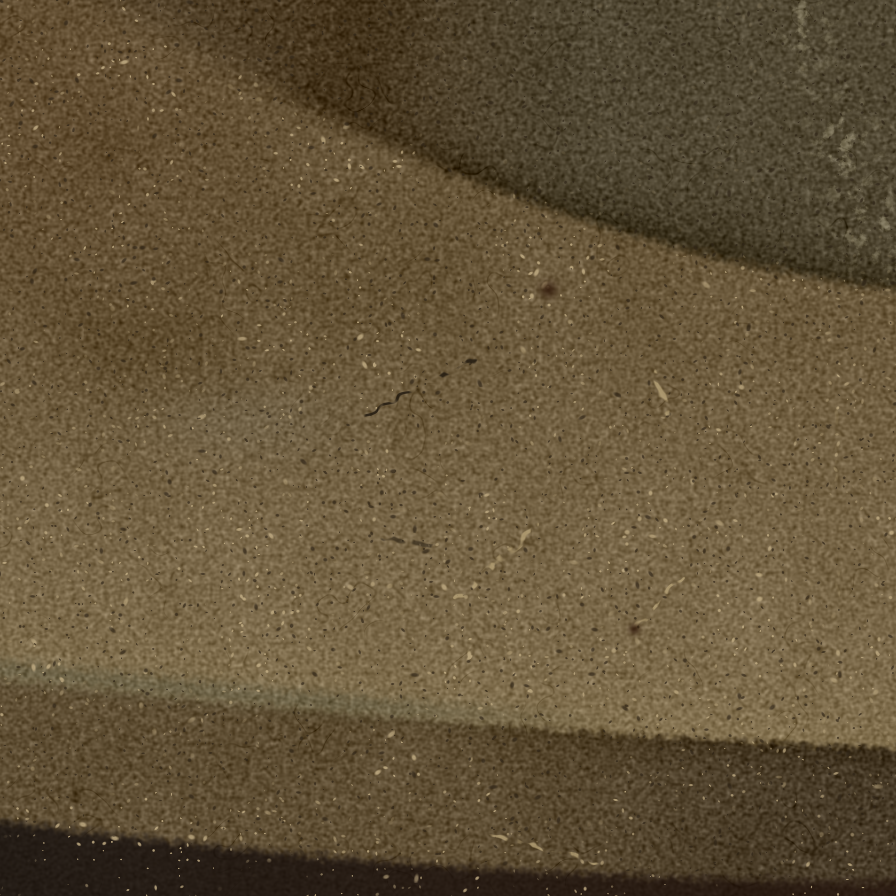
Reproduce this texture procedurally as a WebGL 1 fragment shader.

```glsl
precision highp float;
// Aged painted plaster: a shaded curved recess above a warm wall and a ledge.
// Quadratic edge curves divide the tones; gradient noise adds mottling and
// grain, while jittered cells scatter chips, pits and short flakes.
uniform vec2 u_resolution;

vec2 hash2(vec2 p) {
  vec3 q = fract(p.xyx * vec3(0.1031, 0.1030, 0.0973));
  q += dot(q, q.yzx + 33.33);
  return fract((q.xx + q.yz) * q.zy);
}

float corner(vec2 i, vec2 f, vec2 o) { return dot(hash2(i + o) * 2.0 - 1.0, f - o); }

float gradNoise(vec2 p) {
  vec2 i = floor(p), f = fract(p), e = vec2(1.0, 0.0);
  vec2 u = f * f * f * (f * (f * 6.0 - 15.0) + 10.0);
  return mix(mix(corner(i, f, e.yy), corner(i, f, e.xy), u.x),
    mix(corner(i, f, e.yx), corner(i, f, e.xx), u.x), u.y);
}

float fbm(vec2 p) {
  float sum = 0.0, amp = 0.6;
  for (int i = 0; i < 4; i++) {
    sum += amp * gradNoise(p);
    p = p * 2.03 + 17.3;
    amp *= 0.55;
  }
  return sum;
}

float curve(float x, vec3 k) { return k.x + x * (k.y + x * k.z); }

float blob(vec2 p, vec2 center, vec2 radius) {
  vec2 d = (p - center) / radius;
  return exp(-dot(d, d));
}

// Thin stroke with a wandering path and broken coverage.
float crack(vec2 p, vec2 a, vec2 b, float width) {
  vec2 q = p + 0.009 * vec2(gradNoise(p * 60.0), gradNoise(p * 60.0 + 31.0));
  vec2 pa = q - a, ba = b - a;
  float d = length(pa - ba * clamp(dot(pa, ba) / dot(ba, ba), 0.0, 1.0));
  return (1.0 - smoothstep(width * 0.4, width * 1.5, d)) * smoothstep(-0.05, 0.2, gradNoise(p * 85.0 + 9.0));
}

// One jittered, tilted fleck per cell; only a share of the cells is filled.
float flecks(vec2 p, float cells, float share, float seed) {
  vec2 g = p * cells, id = floor(g);
  vec2 h = hash2(id + seed), k = hash2(id + seed + 57.0);
  vec2 d = fract(g) - 0.28 - 0.44 * h;
  float t = k.x * 3.1416, size = mix(0.08, 0.19, k.y * k.y);
  d = vec2((d.x * cos(t) + d.y * sin(t)) * mix(0.45, 1.0, h.y), d.y * cos(t) - d.x * sin(t));
  return (1.0 - smoothstep(size * 0.4, size * 1.4, length(d))) * step(fract(h.x * 7.3 + k.y * 3.1), share);
}

vec3 wallTone(vec2 p, float above) {
  vec3 c = mix(vec3(0.47, 0.40, 0.28), vec3(0.41, 0.34, 0.225), smoothstep(0.3, 0.8, p.y));
  c = mix(c, vec3(0.37, 0.285, 0.175), 0.65 * blob(p, vec2(0.06, 0.88), vec2(0.26, 0.24)));
  c += vec3(0.05, 0.05, 0.035) * exp(-max(above, 0.0) * 14.0);
  c -= 0.05 * blob(p, vec2(0.17, 0.61), vec2(0.10, 0.07)) + 0.03 * blob(p, vec2(0.40, 0.65), vec2(0.08));
  return c + vec3(0.01, 0.02, 0.03) * blob(p, vec2(0.28, 0.53), vec2(0.10, 0.04));
}

vec3 recessTone(vec2 p, float above) {
  vec3 c = mix(vec3(0.32, 0.255, 0.16), vec3(0.315, 0.28, 0.20), smoothstep(0.35, 0.68, p.x));
  c -= 0.05 * blob(p, vec2(0.40, 0.98), vec2(0.10, 0.12));
  return c - 0.13 * exp(-max(above, 0.0) * 38.0) * smoothstep(0.18, 0.6, p.x);
}

void main() {
  vec2 p = gl_FragCoord.xy / u_resolution;
  float px = 1.0 / u_resolution.y;
  float rough = 0.005 * gradNoise(p * 65.0) + 0.008 * gradNoise(p * 150.0);

  // Signed heights over the three sweeping edges.
  float recess = p.y - curve(p.x, vec3(1.085, -0.693, 0.285)) + rough;
  float ledge = p.y - curve(p.x, vec3(0.243, -0.115, 0.037)) + rough;
  float base = p.y - curve(p.x, vec3(0.085, -0.135, 0.067)) + rough;

  // Main surfaces.
  float soft = mix(0.045, 0.010, smoothstep(0.1, 0.55, p.x));
  vec3 color = mix(wallTone(p, ledge), recessTone(p, recess), smoothstep(-soft, soft, recess));
  vec3 face = mix(vec3(0.375, 0.31, 0.205), vec3(0.28, 0.23, 0.155), smoothstep(0.45, 1.0, p.x));
  face -= 0.09 * exp(-abs(ledge) * 75.0) * smoothstep(0.15, 0.75, p.x);
  color = mix(face, color, smoothstep(-0.005 - px, 0.005 + px, ledge));
  float lip = blob(vec2(ledge, 0.0), vec2(0.010, 0.0), vec2(0.013, 1.0));
  color = mix(color, vec3(0.40, 0.37, 0.27), 0.75 * lip * (1.0 - smoothstep(0.35, 0.75, p.x)));
  vec3 shadow = mix(vec3(0.14, 0.11, 0.085), vec3(0.17, 0.11, 0.07), p.x);
  color = mix(shadow, color, smoothstep(-0.008 - px, 0.007 + px, base));

  // Mottling, fine grain and faint craquelure.
  float wear = fbm(p * 9.0 + 4.0);
  float grain = 0.7 * gradNoise(p * 115.0) + gradNoise(p * vec2(190.0, 215.0) + 40.0) + 0.7 * gradNoise(p * 243.0);
  float lit = smoothstep(-0.01, 0.01, base) * 0.75 + 0.25;
  float web = (1.0 - smoothstep(0.0, 0.05, abs(gradNoise(p * 36.0)))) * smoothstep(0.08, 0.35, gradNoise(p * 14.0));
  color += lit * (0.05 * wear + 0.135 * grain - 0.07 * web);

  // Pale abrasion in the recess.
  float scuff = blob(p, vec2(0.90, 0.97), vec2(0.03, 0.05)) + blob(p, vec2(0.94, 0.84), vec2(0.04, 0.06))
    + blob(p, vec2(0.98, 0.74), vec2(0.05));
  color += vec3(0.17, 0.17, 0.15) * scuff * smoothstep(0.0, 0.25, fbm(p * 62.0));

  // Chips and pits, clustered in worn patches.
  float worn = (1.0 - 0.8 * smoothstep(-0.01, 0.02, recess)) * smoothstep(-0.2, 0.2, wear);
  float chips = flecks(p, 68.0, 0.13, 3.0) + flecks(p + 0.013, 105.0, 0.15, 19.0);
  float pits = flecks(p + 0.007, 80.0, 0.13, 71.0) + flecks(p, 115.0, 0.16, 113.0);
  color = mix(color, vec3(0.76, 0.68, 0.52), min(chips, 1.0) * worn * 0.85);
  color = mix(color, vec3(0.17, 0.13, 0.08), min(pits, 1.0) * 0.65 * lit);

  // Larger cracks, flakes and stains.
  float dark = crack(p, vec2(0.405, 0.535), vec2(0.535, 0.602), 0.002)
    + 0.6 * crack(p, vec2(0.43, 0.40), vec2(0.48, 0.39), 0.003);
  float pale = crack(p, vec2(0.51, 0.33), vec2(0.60, 0.415), 0.0024)
    + crack(p, vec2(0.71, 0.30), vec2(0.76, 0.357), 0.002) + crack(p, vec2(0.73, 0.585), vec2(0.745, 0.54), 0.003)
    + crack(p, vec2(0.54, 0.07), vec2(0.68, 0.035), 0.002) + 0.3 * crack(p, vec2(0.934, 0.57), vec2(0.934, 0.29), 0.002);
  float stain = blob(p, vec2(0.612, 0.677), vec2(0.009)) + blob(p, vec2(0.708, 0.298), vec2(0.006));
  color = mix(color, vec3(0.13, 0.10, 0.06), min(dark, 1.0) * 0.85);
  color = mix(color, vec3(0.72, 0.64, 0.47), min(pale, 1.0) * 0.8);
  color = mix(color, vec3(0.19, 0.10, 0.04), min(stain, 1.0) * 0.85);
  gl_FragColor = vec4(clamp(color, 0.0, 1.0), 1.0);
}
```
